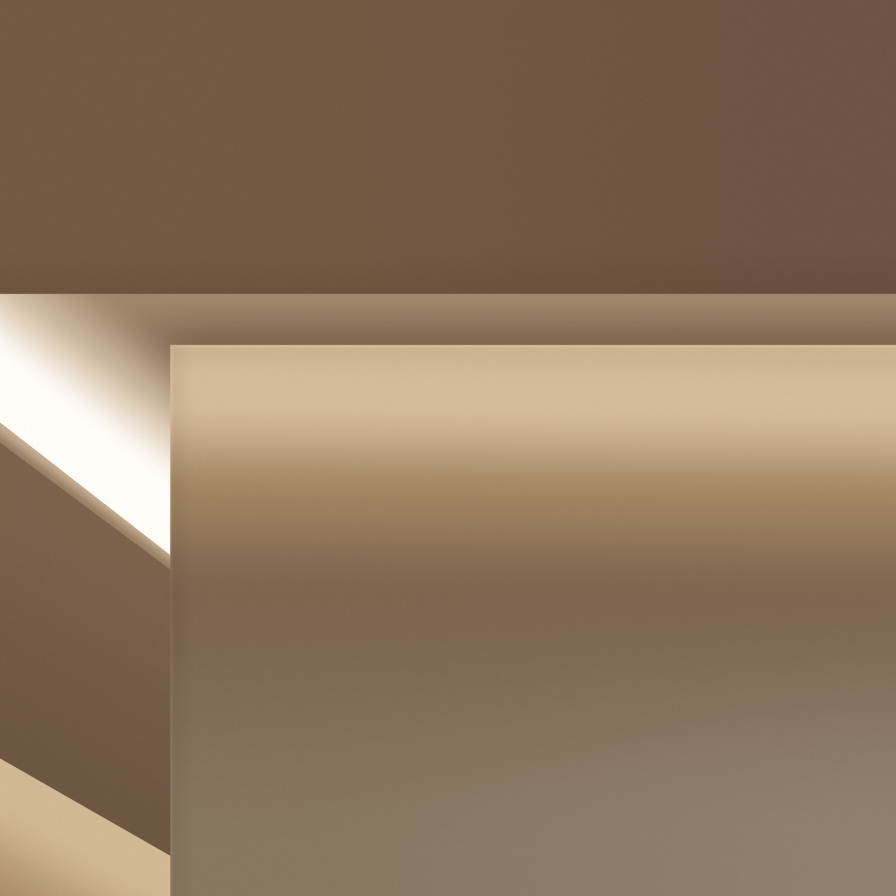
Write a Shadertoy shader that draws this background.

```glsl
// Antialiased step: 0 below the edge, 1 above it
float edge(float d) {
    float w = 0.8 / iResolution.y;
    return smoothstep(-w, w, d);
}

float hash(vec2 p) {
    return fract(sin(dot(p, vec2(127.1, 311.7))) * 43758.5);
}

// Ceiling plane, warmer and redder to the right
vec3 ceilingColor(vec2 uv) {
    vec3 c = mix(vec3(0.45, 0.355, 0.26), vec3(0.43, 0.33, 0.262), smoothstep(0.2, 0.95, uv.x));
    return c - 0.02 * smoothstep(0.73, 0.672, uv.y);
}

// Recessed cove, lit from behind the sloping ledge
vec3 coveColor(vec2 uv, float aboveLedge) {
    float lift = smoothstep(0.612, 0.672, uv.y);
    vec3 shade = mix(vec3(0.50, 0.40, 0.31), vec3(0.63, 0.53, 0.42), lift);
    shade = mix(shade, vec3(0.62, 0.52, 0.41), 0.7 * smoothstep(0.25, 0.12, uv.x));
    vec3 c = mix(shade, vec3(0.84, 0.76, 0.66), smoothstep(0.25, 0.13, aboveLedge));
    return mix(c, vec3(1.0, 0.99, 0.97), smoothstep(0.165, 0.07, aboveLedge));
}

// Front panel: bright top band fading into a brown shadow, then grey
vec3 panelColor(vec2 uv) {
    float y = uv.y + 0.012 * (uv.x - 0.5);
    vec3 c = mix(vec3(0.80, 0.70, 0.57), vec3(0.83, 0.73, 0.60), smoothstep(0.615, 0.57, y));
    c = mix(c, vec3(0.64, 0.52, 0.39), smoothstep(0.55, 0.44, y));
    c = mix(c, vec3(0.49, 0.395, 0.305), smoothstep(0.465, 0.33, y));
    vec3 base = mix(vec3(0.53, 0.465, 0.38), vec3(0.56, 0.50, 0.435), smoothstep(0.3, 1.0, uv.x));
    c = mix(c, base, smoothstep(0.36, 0.05, y - 0.05 * (uv.x - 0.5)));
    // Soft shading along the left side
    return c * (1.0 - 0.05 * smoothstep(0.03, 0.0, uv.x - 0.19));
}

void mainImage(out vec4 fragColor, in vec2 fragCoord) {
    vec2 uv = fragCoord / iResolution.xy;

    // Signed heights above the sloping edges of the left wall
    float aboveLedge = uv.y - (0.5286 - 0.779 * uv.x);
    float aboveWall = uv.y - (0.506 - 0.745 * uv.x);
    float aboveLower = uv.y - (0.1536 - 0.572 * uv.x);

    // Lower strip, dark wall, ledge and cove
    vec3 lower = mix(vec3(0.68, 0.56, 0.43), vec3(0.82, 0.72, 0.58), smoothstep(-0.16, -0.04, aboveLower));
    vec3 wall = mix(vec3(0.43, 0.34, 0.255), vec3(0.48, 0.385, 0.295), smoothstep(0.0, 0.35, aboveLower));
    vec3 ledge = mix(vec3(0.60, 0.50, 0.39), vec3(0.76, 0.67, 0.56), smoothstep(0.0, 0.02, aboveWall));
    vec3 color = mix(lower, wall, edge(aboveLower));
    color = mix(color, ledge, edge(aboveWall));
    color = mix(color, coveColor(uv, aboveLedge), edge(aboveLedge));

    // Panel in front, with a thin highlight on its rim
    float inside = min(uv.x - 0.19, 0.615 - uv.y);
    vec3 panel = panelColor(uv) + 0.04 * smoothstep(0.005, 0.0, inside);
    color = mix(color, panel, edge(inside));

    // Ceiling across the top
    color = mix(color, ceilingColor(uv), edge(uv.y - 0.672));

    // Fine grain hides banding
    color += (hash(floor(uv * 512.0)) - 0.5) * 0.008;
    fragColor = vec4(clamp(color, 0.0, 1.0), 1.0);
}
```
